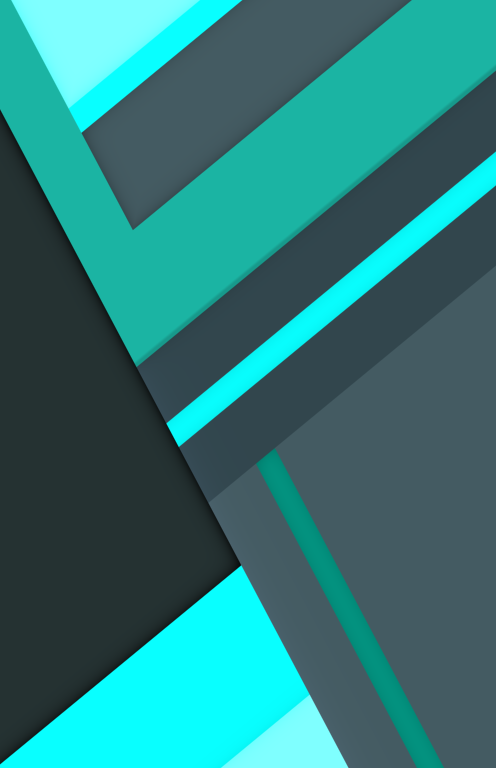
This background is drawn by a Shadertoy shader. Its source:

```glsl
// Diagonal material-style paper sheets in teal, cyan and slate with soft edge shadows.

// Palette
const vec3 CHARCOAL   = vec3(0.145, 0.197, 0.198);
const vec3 DARK_SLATE = vec3(0.195, 0.275, 0.303);
const vec3 SLATE      = vec3(0.267, 0.357, 0.384);
const vec3 TEAL       = vec3(0.106, 0.706, 0.640);
const vec3 GREEN      = vec3(0.010, 0.580, 0.505);
const vec3 CYAN       = vec3(0.030, 1.000, 1.000);
const vec3 PALE       = vec3(0.500, 1.000, 1.000);

// Unit normals of the two edge directions
const vec2 STEEP_NORMAL   = vec2(0.8840, 0.4677);
const vec2 SHALLOW_NORMAL = vec2(-0.6364, 0.7714);

// Offsets along the steep normal, in canvas heights
const float SPINE     = 0.4012;
const float ARM_INNER = 0.4805;
const vec2  GREEN_BAR = vec2(0.4800, 0.5112);

// Offsets along the shallow normal, in canvas heights
const vec2  TEAL_BAND    = vec2(0.2895, 0.4301);
const vec2  UPPER_STRIPE = vec2(0.5705, 0.6055);
const vec2  LOWER_STRIPE = vec2(0.1742, 0.2083);
const float SLATE_FOLD   = 0.0936;
const float PANEL_BASE   = 0.0036;
const float PALE_CORNER  = -0.1829;

const float SHADOW_WIDTH = 0.008;
const float BEVEL_WIDTH  = 0.008;

// Antialiased half plane: 1 where d > 0
float cover(float d) {
    float aa = 0.75 / iResolution.y;
    return smoothstep(-aa, aa, d);
}

// Antialiased strip between two offsets
float strip(float x, vec2 range) {
    return cover(x - range.x) * cover(range.y - x);
}

// Multiplier that darkens towards an edge at distance d
float shade(float d, float strength) {
    return 1.0 - strength * exp(-max(d, 0.0) / SHADOW_WIDTH);
}

// Distance to the nearer side of a strip
float inside(float x, vec2 range) {
    return min(x - range.x, range.y - x);
}

// Slate sheets, stripes and bar to the right of the spine, below the teal
vec3 lowerSheets(float s, float t) {
    vec3 bar = GREEN * shade(inside(s, GREEN_BAR), 0.08) * shade(SLATE_FOLD - t, 0.10);
    vec3 color = mix(SLATE, bar, strip(s, GREEN_BAR));
    vec3 fold = DARK_SLATE * shade(TEAL_BAND.x - t, 0.08);
    color = mix(color, fold, cover(t - SLATE_FOLD));
    // faint light beside the spine
    color += vec3(0.020, 0.022, 0.035) * exp(-max(s - SPINE, 0.0) / 0.02);
    vec3 stripe = CYAN * shade(inside(t, LOWER_STRIPE), 0.06);
    return mix(color, stripe, strip(t, LOWER_STRIPE));
}

// Sheets seen through the notch of the teal shape
vec3 upperSheets(float s, float t) {
    float notchEdge = min(s - ARM_INNER, t - TEAL_BAND.y);
    vec3 color = SLATE * shade(notchEdge, 0.20) * shade(UPPER_STRIPE.x - t, 0.12);
    color = mix(color, CYAN, cover(t - UPPER_STRIPE.x));
    vec3 corner = PALE * vec3(shade(min(t - UPPER_STRIPE.y, s - ARM_INNER), 0.25), 1.0, 1.0);
    return mix(color, corner, cover(t - UPPER_STRIPE.y));
}

// Charcoal panel and cyan sheet to the left of the spine
vec3 leftSheets(float s, float t) {
    vec3 corner = PALE * vec3(shade(PALE_CORNER - t, 0.15), 1.0, 1.0);
    vec3 color = mix(corner, CYAN * shade(t - PALE_CORNER, 0.04), cover(t - PALE_CORNER));
    vec3 panel = CHARCOAL * shade(SPINE - s, 0.65) * shade(t - PANEL_BASE, 0.55);
    return mix(color, panel, cover(t - PANEL_BASE));
}

void mainImage(out vec4 fragColor, in vec2 fragCoord) {
    vec2 p = fragCoord / iResolution.y;
    float s = dot(p, STEEP_NORMAL);
    float t = dot(p, SHALLOW_NORMAL);

    vec3 color = lowerSheets(s, t);

    // Teal shape with a darker bevel along its lower edge
    float bevel = 1.0 - smoothstep(0.4, 1.0, (t - TEAL_BAND.x) / BEVEL_WIDTH);
    vec3 teal = TEAL * (1.0 - 0.15 * bevel);
    color = mix(color, teal, cover(t - TEAL_BAND.x));

    // Notch cut into the teal
    float notch = cover(s - ARM_INNER) * cover(t - TEAL_BAND.y);
    color = mix(color, upperSheets(s, t), notch);

    color = mix(leftSheets(s, t), color, cover(s - SPINE));
    fragColor = vec4(color, 1.0);
}
```
